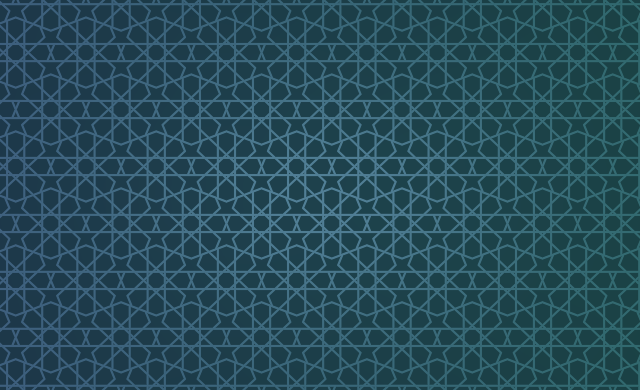
This pattern is drawn by a Shadertoy shader. Its source:

```glsl
// Eight-fold strapwork lattice with five-pointed gaps, slate blue lines on dark teal.

float segmentDist(vec2 p, vec2 a, vec2 b) {
    vec2 ab = b - a;
    return length(p - a - ab * clamp(dot(p - a, ab) / dot(ab, ab), 0.0, 1.0));
}

// Distance to the nearest strap; stars are 1 apart in a row, alternate rows shift by half.
float strapDist(vec2 p) {
    const float rowStep = 0.811;
    const float offset = 0.1225;                    // strap distance from a star centre
    const vec2 diagonal = vec2(0.687, 0.7266);      // sine and cosine of the diagonal's slope

    // Fold into one quarter of a star's cell
    float row = floor(p.y / rowStep + 0.5);
    p.y -= row * rowStep;
    p.x -= 0.5 * mod(row, 2.0);
    p.x -= floor(p.x + 0.5);
    vec2 q = abs(p);

    // Straight straps around the central octagon
    float d = min(abs(q.x - offset), abs(q.y - offset));
    d = min(d, abs(dot(q, diagonal) - offset));
    d = min(d, abs(dot(q, vec2(-diagonal.x, diagonal.y)) - offset));

    // Outer edge of the slanted petal, and its cap
    vec2 notch = vec2(0.4095, 0.2186);
    d = min(d, segmentDist(q, vec2(offset / diagonal.x, 0.0), notch));
    d = min(d, segmentDist(q, notch, vec2(0.348, 0.368)));

    // Cap of the sideways petal, touching its neighbour
    d = min(d, segmentDist(q, vec2(0.5, 0.0), vec2(0.449, offset)));

    // Zigzag between rows, and the strap of the next row's petal
    d = min(d, segmentDist(q, vec2(0.0, 0.5), vec2(0.5, rowStep - 0.5)));
    return min(d, segmentDist(q, vec2(0.5 - offset, 0.357), vec2(0.5 - offset, 0.46)));
}

void mainImage(out vec4 fragColor, in vec2 fragCoord) {
    const float period = 0.1801;                    // star spacing in canvas heights
    vec2 uv = fragCoord / iResolution.xy;
    vec2 centred = (fragCoord - 0.5 * iResolution.xy) / iResolution.y;

    float d = strapDist((centred - vec2(-0.0598, 0.0731)) / period);
    float pixel = 1.0 / (iResolution.y * period);
    float strap = 1.0 - smoothstep(-0.6 * pixel, 0.6 * pixel, d - 0.0152);

    // Blue to green drift across, with a soft glow in the middle
    float glow = exp(-2.6 * dot(uv - 0.5, uv - 0.5) * 2.0);
    vec3 ground = mix(vec3(0.118, 0.228, 0.298), vec3(0.108, 0.268, 0.282), uv.x);
    ground *= mix(0.95, 1.03, glow);
    vec3 line = mix(vec3(0.24, 0.37, 0.49), vec3(0.19, 0.41, 0.43), uv.x);
    line = mix(line, vec3(0.32, 0.50, 0.59), glow * glow);

    fragColor = vec4(mix(ground, line, strap), 1.0);
}
```
